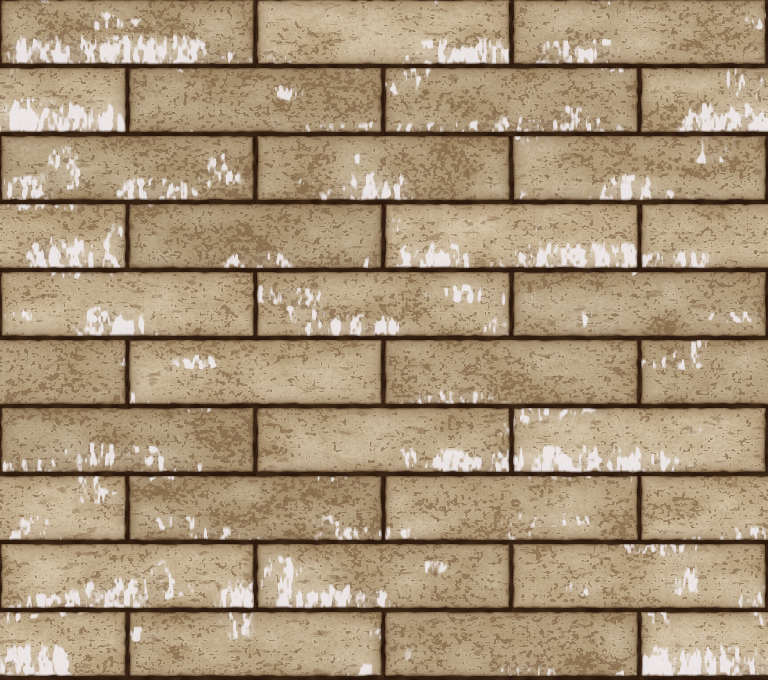
This texture is drawn by a WebGL 2 fragment shader. Its source:

```glsl
#version 300 es
precision highp float;

uniform vec2 u_resolution;
out vec4 fragColor;

const vec2 GRID = vec2(3.0, 10.0);        // bricks across, courses up
const vec2 BRICK = vec2(3.76, 1.0);       // cell size in course heights
const vec3 CREAM = vec3(0.785, 0.72, 0.605);
const vec3 TAN = vec3(0.67, 0.58, 0.44);
const vec3 BROWN = vec3(0.50, 0.385, 0.26);
const vec3 JOINT = vec3(0.15, 0.08, 0.04);
const vec3 JOINT_LIT = vec3(0.29, 0.20, 0.12);
const vec3 SALT = vec3(0.94, 0.92, 0.93);

float hash(vec2 p) {
    vec3 q = fract(p.xyx * 0.1031);
    q += dot(q, q.yzx + 33.33);
    return fract((q.x + q.y) * q.z);
}

float noise(vec2 p) {
    vec2 i = floor(p), f = fract(p);
    f = f * f * (3.0 - 2.0 * f);
    vec2 e = vec2(0.0, 1.0);
    return mix(mix(hash(i), hash(i + e.yx), f.x),
               mix(hash(i + e.xy), hash(i + e.yy), f.x), f.y);
}

float fbm(vec2 p) {
    float sum = 0.0, amp = 0.5;
    for (int i = 0; i < 4; i++) {
        sum += amp * noise(p);
        p = p * 2.03 + 17.3;
        amp *= 0.5;
    }
    return sum / 0.9375;
}

float boxDistance(vec2 p, vec2 low, vec2 high, float radius) {
    vec2 d = abs(p - 0.5 * (low + high)) - 0.5 * (high - low) + radius;
    return length(max(d, 0.0)) + min(max(d.x, d.y), 0.0) - radius;
}

// Speckled clay: cloudy base, brown flecks, darker rim
vec3 clay(vec2 s, vec2 local, float inset, float tint) {
    float cloud = fbm(s * vec2(1.4, 2.6));
    float grain = 0.55 * noise(s * vec2(19.0, 24.0)) + 0.45 * noise(s * vec2(38.0, 45.0));
    float tone = 0.66 + 1.3 * (cloud - 0.5) + 1.0 * (grain - 0.5);
    tone += 0.45 * (tint - 0.5) - 0.22 * (local.y - 0.45);
    vec3 color = mix(TAN, CREAM, clamp(tone, 0.0, 1.2));

    float flecks = smoothstep(0.56, 0.76, grain + 0.55 * (0.5 - cloud) + 0.12 * (0.5 - tint));
    float veins = smoothstep(0.66, 0.80, fbm(s * vec2(5.0, 14.0)));
    color = mix(color, BROWN, 0.72 * flecks);
    color = mix(color, BROWN, 0.45 * veins);

    float rim = exp(-inset * 13.0) * (0.35 + 0.5 * cloud);
    return mix(color, BROWN, rim) * (0.97 + 0.06 * tint);
}

// Salt cover: uneven drips rising from the lower edge, plus stray patches
float saltCover(vec2 s, float height, float strength) {
    float spread = smoothstep(0.36, 0.78, noise(vec2(s.x * 1.1, floor(s.y - height))));
    float reach = 0.08 + 0.42 * spread * strength;
    float foot = spread * strength * (1.0 - smoothstep(0.35, 1.0, height / reach));
    float stray = 0.45 * smoothstep(0.74, 0.92, noise(s * vec2(1.3, 3.0)));
    return max(foot, stray);
}

float saltStreaks(vec2 s, float cover) {
    float streak = 0.62 * noise(s * vec2(14.0, 5.0)) + 0.38 * noise(s * vec2(30.0, 13.0));
    return smoothstep(0.0, 0.25, cover) * smoothstep(0.60, 0.80, streak + 0.25 * cover);
}

void main() {
    // Running bond: every other course shifts by half a brick
    vec2 cell = gl_FragCoord.xy / u_resolution * GRID;
    float course = floor(cell.y);
    cell.x += 0.5 * (1.0 - mod(course, 2.0));
    vec2 id = vec2(mod(floor(cell.x), GRID.x), course);
    vec2 local = fract(cell) * BRICK;
    float pixel = GRID.y / u_resolution.y;

    // Random character of each brick
    float tint = hash(id + 3.7);
    float strength = 0.35 + 0.75 * hash(id + 41.3);
    vec2 s = local + floor(60.0 * vec2(hash(id + 11.1), hash(id + 27.9)));

    // Slightly chipped outline
    float chip = 0.022 * (noise(s * 9.0) - 0.5);
    float edge = boxDistance(local, vec2(0.022, 0.062), BRICK - vec2(0.038, 0.0), 0.025) + chip;
    float inset = max(-edge, 0.0);

    // Clay face with salt bloom
    vec3 face = clay(s, local, inset, tint);
    float cover = saltCover(s, local.y - 0.06, strength);
    face = mix(face, SALT, 0.22 * cover);
    face = mix(face, SALT, 0.9 * saltStreaks(s, cover));

    // Recessed joint, with a brown edge where light reaches it
    vec3 joint = mix(JOINT, JOINT_LIT, 0.65 * noise(s * vec2(7.0, 11.0)));
    face = mix(face, JOINT_LIT, 0.5 * (1.0 - smoothstep(0.0, 0.035, inset)));
    vec3 color = mix(face, joint, smoothstep(-0.6 * pixel, 0.6 * pixel, edge));
    fragColor = vec4(color, 1.0);
}
```
